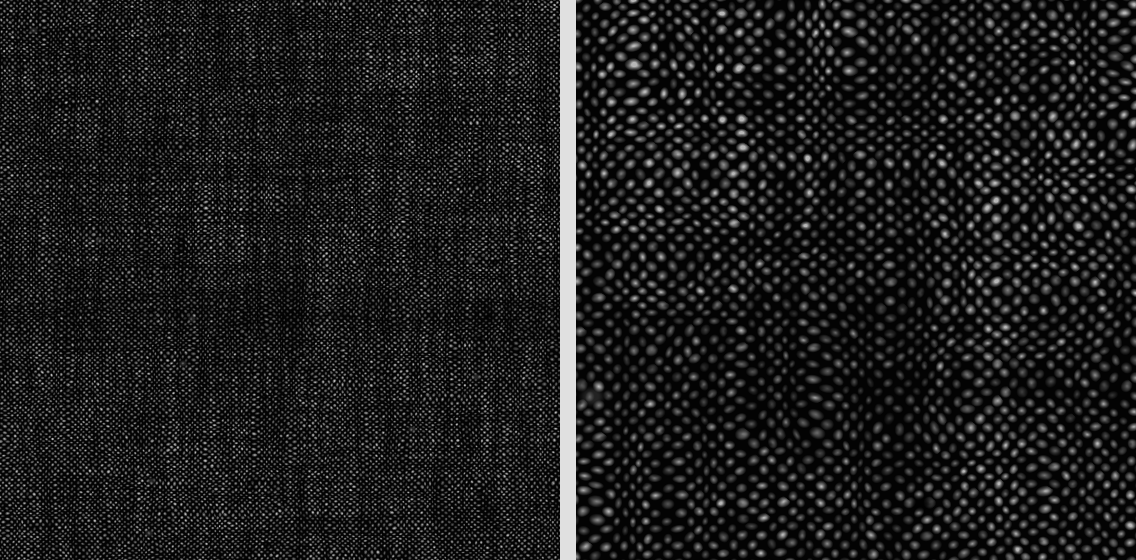
Left: the whole. Right: its middle third, enlarged.
Write a WebGL 1 fragment shader that draws this texture.

```glsl
precision highp float;
uniform vec2 u_resolution;

float hash(vec2 p) {
  vec3 q = fract(p.xyx * 0.1031);
  q += dot(q, q.yzx + 33.33);
  return fract((q.x + q.y) * q.z);
}

float noise(vec2 p) {
  vec2 i = floor(p), f = fract(p);
  f = f * f * (3.0 - 2.0 * f);
  return mix(mix(hash(i), hash(i + vec2(1.0, 0.0)), f.x),
             mix(hash(i + vec2(0.0, 1.0)), hash(i + vec2(1.0, 1.0)), f.x), f.y);
}

// Soft oval flecks on a loose grid; density is the share of filled cells
float flecks(vec2 uv, float grid, float density, float seed) {
  vec2 cell = floor(uv * grid);
  vec2 centre = 0.2 + 0.6 * vec2(hash(cell + seed), hash(cell + seed + 17.0));
  vec2 offset = (fract(uv * grid) - centre) / grid;
  float present = step(hash(cell + seed + 41.0), density);
  return present * (1.0 - smoothstep(0.003, 0.009, length(offset * vec2(1.0, 1.3))));
}

// Broad light and dark areas, with faint creases across the cloth
float shading(vec2 uv) {
  float patches = 0.6 * noise(uv * 5.0 + 7.0) + 0.4 * noise(uv * 14.0 + 31.0);
  float upright = exp(-pow((uv.x - 0.52) * 28.0, 2.0));
  float level = exp(-pow((uv.y - 0.44) * 18.0, 2.0));
  return mix(0.86, 1.14, patches) * (1.0 - 0.13 * upright) * (1.0 - 0.2 * level);
}

// Plain weave: pale thread crossings on alternate cells of a dark ground
float weave(vec2 uv) {
  vec2 wander = vec2(noise(uv * vec2(45.0, 16.0)), noise(uv * vec2(13.0, 40.0) + 60.0));
  vec2 p = uv * vec2(184.0, 200.0) + 1.3 * (wander - 0.5);
  vec2 cell = floor(p);
  vec2 local = fract(p) - 0.5;

  // On a sunken cell, step to the nearest raised neighbour
  if (mod(cell.x + cell.y, 2.0) > 0.5) {
    vec2 toward = abs(local.x) > abs(local.y) ? vec2(sign(local.x), 0.0)
                                              : vec2(0.0, sign(local.y));
    cell += toward;
    local -= toward;
  }

  // Uneven yarn along each column and row
  float column = noise(vec2(cell.x, uv.y * 9.0));
  float row = noise(vec2(uv.x * 7.0, cell.y + 300.0));
  float grain = hash(cell + 500.0);

  // Irregular beads, leaning and stretched a little differently each time
  vec2 random = vec2(hash(cell + 90.0), hash(cell + 150.0)) - 0.5;
  local -= 0.26 * random;
  local.x += 0.5 * (hash(cell + 230.0) - 0.5) * local.y;
  vec2 radius = vec2(mix(0.48, 0.7, column), mix(0.54, 0.7, row)) + 0.16 * random.yx;
  float bead = max(0.0, 1.0 - length(local / radius));
  float fibre = mix(0.7, 1.3, noise(p * vec2(2.1, 2.6) + 11.0));
  float strength = mix(0.75, 1.25, column) * mix(0.82, 1.16, row) * mix(0.7, 1.3, grain);
  return 0.54 * bead * fibre * strength;
}

void main() {
  // Average four samples per pixel to smooth the fine threads
  float threads = 0.0;
  for (int j = 0; j < 2; j++) {
    for (int i = 0; i < 2; i++) {
      vec2 offset = 0.4 * (vec2(float(i), float(j)) - 0.5);
      threads += 0.25 * weave((gl_FragCoord.xy + offset) / u_resolution);
    }
  }

  vec2 uv = gl_FragCoord.xy / u_resolution;
  float value = 0.01 + threads * shading(uv);

  // Rare slubs and worn dark spots
  value = mix(value, 0.17 + 0.4 * threads, 0.8 * flecks(uv, 10.0, 0.09, 3.0));
  value *= 1.0 - 0.7 * flecks(uv, 12.0, 0.1, 70.0);
  gl_FragColor = vec4(vec3(min(value, 0.72)), 1.0);
}
```
